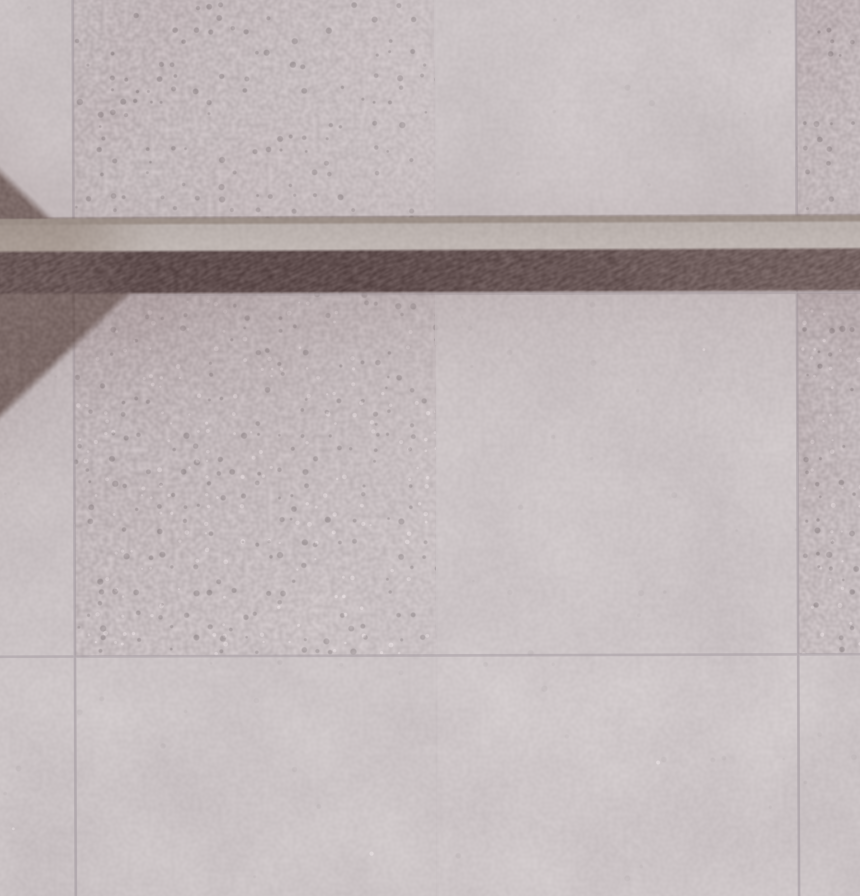
Give the GLSL for this texture, as a Shadertoy shader.

```glsl
const float TILE = 0.4036;                 // tile pitch, in canvas heights
const vec2 JOINT_ORIGIN = vec2(0.0846, 0.267);
const vec2 JOINT_SKEW = vec2(0.0035, 0.003);
const float JOINT_WIDTH = 0.0024;
const float BAR_SLOPE = 0.004;
const float BAR_TOP = 0.7565;
const float BAR_LIP = 0.749;
const float BAR_BOTTOM = 0.719;
const float SHADOW_BOTTOM = 0.672;
const vec2 WEDGE_TIP = vec2(0.143, 0.672);
const float WEDGE_BLUR = 0.006;
const float GRAIN_SCALE = 190.0;
const float PIT_SCALE = 75.0;

const vec3 STONE = vec3(0.805, 0.775, 0.782);
const vec3 ROUGH_STONE = vec3(0.715, 0.668, 0.680);
const vec3 JOINT = vec3(0.650, 0.615, 0.640);
const vec3 HALO = vec3(0.640, 0.575, 0.580);
const vec3 WEDGE = vec3(0.480, 0.410, 0.400);
const vec3 BAND_DARK = vec3(0.375, 0.305, 0.305);
const vec3 BAND_LIGHT = vec3(0.455, 0.385, 0.380);
const vec3 LIP = vec3(0.610, 0.560, 0.530);
const vec3 BAR = vec3(0.740, 0.705, 0.690);
const vec3 BAR_SHADED = vec3(0.650, 0.600, 0.570);

vec2 hash2(vec2 p) {
    vec3 q = fract(p.xyx * vec3(0.1031, 0.1030, 0.0973));
    q += dot(q, q.yzx + 33.33);
    return fract((q.xx + q.yz) * q.zy);
}

vec2 gradientAt(vec2 cell) {
    float angle = 6.28318 * hash2(cell).x;
    return vec2(cos(angle), sin(angle));
}

float gradientNoise(vec2 p) {
    vec2 i = floor(p), f = p - i;
    vec2 u = f * f * f * (f * (f * 6.0 - 15.0) + 10.0);
    vec2 e = vec2(1.0, 0.0);
    float a = dot(gradientAt(i), f);
    float b = dot(gradientAt(i + e.xy), f - e.xy);
    float c = dot(gradientAt(i + e.yx), f - e.yx);
    float d = dot(gradientAt(i + e.xx), f - e.xx);
    return mix(mix(a, b, u.x), mix(c, d, u.x), u.y);
}

float fbm(vec2 p) {
    float sum = 0.0, gain = 1.0;
    for (int i = 0; i < 4; i++) {
        sum += gain * gradientNoise(p);
        p = mat2(1.6, 1.2, -1.2, 1.6) * p + 17.3;
        gain *= 0.55;
    }
    return sum;
}

// Coverage of sparse round specks, one candidate per cell
float specks(vec2 p, float density) {
    vec2 cell = floor(p);
    vec2 chance = hash2(cell + 71.0);
    vec2 centre = 0.3 + 0.4 * hash2(cell + 13.0);
    float radius = mix(0.10, 0.26, chance.y);
    float d = length(fract(p) - centre);
    return step(chance.x, density) * smoothstep(radius + 0.08, radius - 0.08, d);
}

void mainImage(out vec4 fragColor, in vec2 fragCoord) {
    float px = 1.0 / iResolution.y;
    vec2 p = fragCoord * px;
    float grain = gradientNoise(p * GRAIN_SCALE)
                + 0.6 * gradientNoise(p * GRAIN_SCALE * 0.5 + 40.0);
    float mottle = fbm(p * 7.0 + 5.0);

    // Tiles: alternate columns above the lower joint are rough
    vec2 grid = (p - JOINT_ORIGIN + JOINT_SKEW * vec2(p.y, -p.x)) / TILE;
    vec2 tile = floor(grid), local = grid - tile;
    float rough = step(0.0, tile.y) * (1.0 - mod(abs(tile.x), 2.0));
    float wear = rough * (1.0 - 0.65 * local.x) * mix(0.45, 1.0, local.y);
    float tone = 0.014 * (hash2(tile + 9.0).x - 0.5);
    vec3 col = mix(STONE, ROUGH_STONE, clamp(wear * (0.85 + 0.7 * mottle), 0.0, 1.0));
    col += tone + mottle * vec3(0.030, 0.033, 0.030);
    col += grain * mix(0.022, 0.070, rough * (1.0 - 0.4 * local.x));

    // Pits and pale chips
    col -= specks(p * PIT_SCALE, mix(0.02, 0.20, rough)) * mix(0.03, 0.11, rough);
    col += specks(p * PIT_SCALE * 1.3 + 30.0, 0.12 * rough) * 0.07;

    // Joints: every second vertical one is nearly closed
    vec2 nearest = floor(grid + 0.5);
    vec2 gap = abs(grid - nearest) * TILE;
    vec2 line = 1.0 - smoothstep(0.5 * JOINT_WIDTH - 0.5 * px, 0.5 * JOINT_WIDTH + px, gap);
    line.x *= mix(0.65, 0.06, mod(abs(nearest.x), 2.0));
    line.y *= 0.55;
    col = mix(col, JOINT, max(line.x, line.y));

    // Soft shade around the bar and the wedge
    float h = p.y - BAR_SLOPE * p.x;
    float wedge = 0.69 * (p.x - WEDGE_TIP.x + 1.05 * abs(p.y - WEDGE_TIP.y));
    float below = exp(-max(SHADOW_BOTTOM - h, 0.0) / 0.075) * step(h, BAR_BOTTOM);
    float above = exp(-max(h - BAR_TOP, 0.0) / 0.06) * step(BAR_TOP, h);
    float halo = below * mix(0.55, 0.28, smoothstep(0.1, 0.8, p.x)) + 0.15 * above;
    halo = max(halo, 0.40 * exp(-max(wedge, 0.0) / 0.06));
    col = mix(col, HALO + 0.05 * grain, halo * (0.9 + 0.4 * mottle));
    vec3 wedgeCol = WEDGE + 0.05 * grain + 0.03 * mottle - 0.03 * line.x;
    col = mix(col, wedgeCol, smoothstep(WEDGE_BLUR, -WEDGE_BLUR, wedge));

    // Dark band with slanted streaks
    vec2 slant = vec2(p.x + p.y, p.y - 0.5 * p.x);
    float streak = gradientNoise(slant * vec2(70.0, 240.0));
    vec3 band = mix(BAND_DARK, BAND_LIGHT, smoothstep(0.35, 0.95, p.x + 0.15 * mottle));
    band = mix(band, BAND_LIGHT, 0.5 * smoothstep(0.16, 0.08, p.x));
    band += 0.07 * streak + 0.05 * grain;
    float edge = 0.0012 + px;
    col = mix(col, band, smoothstep(SHADOW_BOTTOM - edge, SHADOW_BOTTOM + edge, h));

    // Pale bar with a darker upper lip
    vec3 bar = mix(BAR_SHADED, BAR, smoothstep(0.06, 0.19, p.x));
    bar += 0.025 * smoothstep(BAR_LIP, BAR_BOTTOM, h) - 0.012;
    bar = mix(bar, LIP, smoothstep(BAR_LIP - 0.002, BAR_LIP + 0.002, h)) + 0.025 * grain;
    float barMask = smoothstep(BAR_BOTTOM - edge, BAR_BOTTOM + edge, h);
    col = mix(col, bar, barMask * smoothstep(BAR_TOP + edge, BAR_TOP - edge, h));

    // Floor beyond the bar is restored above its top edge
    vec3 upper = mix(STONE, ROUGH_STONE, clamp(wear * (0.85 + 0.7 * mottle), 0.0, 1.0));
    upper += tone + 0.03 * mottle + grain * mix(0.022, 0.070, rough * (1.0 - 0.4 * local.x));
    upper -= specks(p * PIT_SCALE, mix(0.02, 0.20, rough)) * mix(0.03, 0.11, rough);
    upper = mix(upper, JOINT, line.x);
    upper = mix(upper, HALO, max(0.15 * above, 0.3 * exp(-max(wedge, 0.0) / 0.06)));
    upper = mix(upper, wedgeCol, smoothstep(WEDGE_BLUR, -WEDGE_BLUR, wedge));
    col = mix(col, upper, smoothstep(BAR_TOP - edge, BAR_TOP + edge, h));

    fragColor = vec4(clamp(col, 0.0, 1.0), 1.0);
}
```
